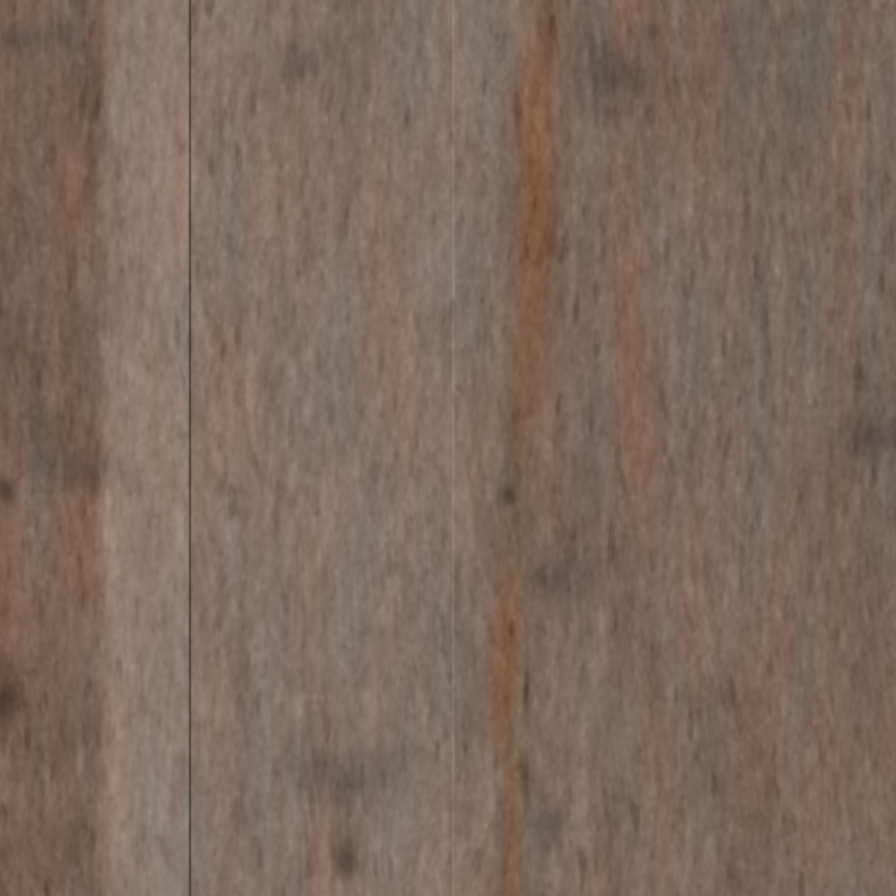
Reproduce this texture procedurally as a Shadertoy shader.

```glsl
// Weathered, grey-brown wood planks with vertical grain, stains and small knots.
// Broad bands of colour are blended across x, then grain is laid on top with
// cellular noise: soft random splats, one per cell, stretched along the boards.

const vec3 LEFT_BROWN  = vec3(0.470, 0.372, 0.312);
const vec3 PALE_BOARD  = vec3(0.548, 0.470, 0.418);
const vec3 MID_BOARD   = vec3(0.520, 0.440, 0.388);
const vec3 GREY_BOARD  = vec3(0.492, 0.422, 0.372);
const vec3 RIGHT_BROWN = vec3(0.490, 0.400, 0.345);
const vec3 RIGHT_GREY  = vec3(0.475, 0.398, 0.346);
const vec3 RUST        = vec3(0.475, 0.335, 0.235);
const vec3 WARM_SHIFT  = vec3(0.022, -0.002, -0.012);
const vec3 STAIN_TINT  = vec3(0.80, 0.81, 0.83);
const vec3 KNOT_TINT   = vec3(0.60, 0.56, 0.54);

const float SAP_EDGE   = 0.115;
const float DARK_SEAM  = 0.212;
const float PALE_SEAM  = 0.506;
const float SEAM_WIDTH = 0.0014;
const float FINE_GRAIN = 0.030;
const float LONG_GRAIN = 0.022;
const float SPECKLE    = 0.022;
const float BLOTCH     = 0.022;

// Centre (xy) and radii (zw) of broad grey stains and of dark knots or cracks
const vec4 STAINS[8] = vec4[8](
    vec4(0.39, 0.135, 0.060, 0.035), vec4(0.63, 0.360, 0.040, 0.030),
    vec4(0.98, 0.510, 0.040, 0.022), vec4(0.69, 0.920, 0.050, 0.040),
    vec4(0.34, 0.930, 0.022, 0.022), vec4(0.03, 0.960, 0.045, 0.020),
    vec4(0.08, 0.480, 0.045, 0.022), vec4(0.61, 0.080, 0.030, 0.020));
const vec4 KNOTS[6] = vec4[6](
    vec4(0.004, 0.453, 0.010, 0.015), vec4(0.008, 0.217, 0.014, 0.024),
    vec4(0.382, 0.045, 0.018, 0.026), vec4(0.566, 0.447, 0.008, 0.011),
    vec4(0.591, 0.235, 0.003, 0.022), vec4(0.588, 0.130, 0.006, 0.024));

vec3 hash3(vec2 cell) {
    vec3 p = fract(cell.xyx * vec3(0.1031, 0.1030, 0.0973));
    p += dot(p, p.yxz + 33.33);
    return fract((p.xxy + p.yzz) * p.zyx);
}

// Signed cellular noise: each cell adds one soft light or dark splat
float splats(vec2 p) {
    vec2 cell = floor(p);
    float sum = 0.0;
    for (int j = -1; j <= 1; j++) {
        for (int i = -1; i <= 1; i++) {
            vec2 id = cell + vec2(i, j);
            vec3 rnd = hash3(id + 57.0);
            vec2 d = id + rnd.xy - p;
            float k = max(0.0, 1.0 - dot(d, d));
            sum += (2.0 * rnd.z - 1.0) * k * k;
        }
    }
    return sum;
}

float ellipseGlow(vec2 p, vec4 spot) {
    vec2 q = (p - spot.xy) / spot.zw;
    return exp(-dot(q, q));
}

float line(float x, float center, float width) {
    float d = (x - center) / width;
    return exp(-d * d);
}

// Broad colour of the boards, including the rusty streak
vec3 boardColor(vec2 uv, float wobble) {
    float x = uv.x + 0.006 * wobble;
    vec3 color = mix(LEFT_BROWN, PALE_BOARD, smoothstep(-0.010, 0.012, x - SAP_EDGE));
    color = mix(color, MID_BOARD, step(DARK_SEAM, uv.x));
    color = mix(color, GREY_BOARD, smoothstep(0.500, 0.545, x));
    color = mix(color, RIGHT_BROWN, smoothstep(0.565, 0.610, x));
    color = mix(color, RIGHT_GREY, smoothstep(0.710, 0.800, x));

    float center = mix(0.568, 0.605, smoothstep(0.35, 0.85, uv.y));
    float width = mix(0.013, 0.023, uv.y);
    float fade = 0.75 - 0.35 * line(uv.y, 0.40, 0.10);
    color = mix(color, RUST, fade * line(x, center, width));
    float sideStreak = line(x, 0.705, 0.013) * line(uv.y, 0.60, 0.22);
    return mix(color, RUST, 0.25 * sideStreak);
}

void mainImage(out vec4 fragColor, in vec2 fragCoord) {
    vec2 uv = fragCoord / iResolution.xy;
    float wobble = splats(uv * vec2(14.0, 9.0));
    vec3 color = boardColor(uv, wobble);

    // Slow tone and warmth drift; cross bands on the left edge
    float leftBand = 1.0 - smoothstep(0.09, 0.12, uv.x);
    color += BLOTCH * splats(uv * vec2(9.0, 4.0) + 3.0);
    color += 0.030 * leftBand * splats(uv * vec2(5.0, 15.0));
    color += WARM_SHIFT * splats(uv * vec2(34.0, 6.0) + 20.0);

    // Grain: long fibres, short fibres, speckle and dark pores
    vec2 g = uv + vec2(0.002 * sin(9.0 * uv.y + 5.0 * uv.x), 0.0);
    float pores = smoothstep(0.55, 1.20, splats(g * vec2(120.0, 32.0) + 70.0));
    color += LONG_GRAIN * splats(g * vec2(85.0, 11.0));
    color += FINE_GRAIN * splats(g * vec2(165.0, 48.0) + 11.0);
    color += SPECKLE * splats(g * vec2(230.0, 140.0) + 40.0);
    color -= 0.045 * pores;

    // Stains and knots, with ragged outlines
    vec2 ragged = uv + 0.010 * vec2(wobble, splats(uv * vec2(30.0, 22.0)));
    for (int i = 0; i < 8; i++)
        color *= mix(vec3(1.0), STAIN_TINT, 0.85 * ellipseGlow(ragged, STAINS[i]));
    vec2 knotPos = mix(uv, ragged, 0.4);
    for (int i = 0; i < 6; i++)
        color *= mix(vec3(1.0), KNOT_TINT, 0.75 * ellipseGlow(knotPos, KNOTS[i]));

    // Seams between boards
    color *= 1.0 - 0.42 * line(uv.x, DARK_SEAM, SEAM_WIDTH);
    color += 0.050 * line(uv.x, PALE_SEAM, SEAM_WIDTH);
    fragColor = vec4(color, 1.0);
}
```
